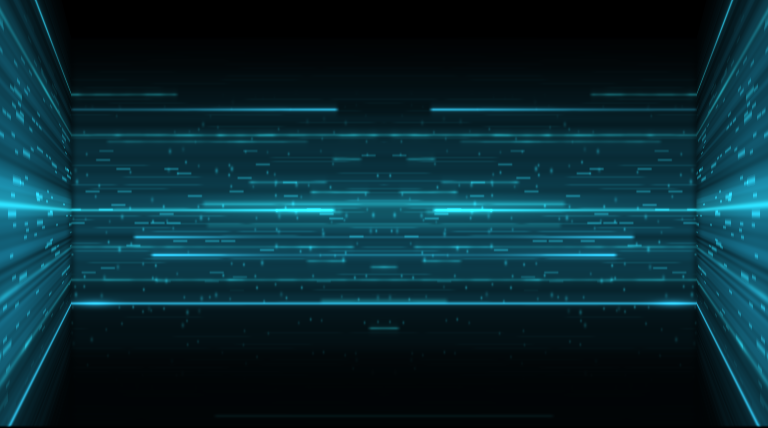
Write a Shadertoy shader that draws this background.

```glsl
// Mirrored dark teal hall with glowing horizontal light bars and receding side walls.

float hash(vec2 p) {
    p = fract(p * vec2(0.1031, 0.1137));
    p += dot(p, p.yx + 33.33);
    return fract((p.x + p.y) * p.x * 37.7);
}

float noise(float x) {
    float f = fract(x);
    return mix(hash(vec2(floor(x), 7.0)), hash(vec2(floor(x) + 1.0, 7.0)), f * f * (3.0 - 2.0 * f));
}

// One below the first value, zero above the second
float fall(float from, float to, float x) {
    return 1.0 - smoothstep(from, to, x);
}

float line(float y, float center, float width) {
    float d = (y - center) / width;
    return exp(-d * d);
}

float span(float x, float from, float to) {
    return smoothstep(from - 0.004, from + 0.004, x) * fall(to - 0.004, to + 0.004, x);
}

// Horizontal bar: thin core with a faint halo
float bar(vec2 p, float y, float from, float to) {
    return (line(p.y, y, 0.0036) + 0.18 * line(p.y, y, 0.013)) * span(p.x, from, to);
}

// Random short dashes on rows of a grid
float dashes(vec2 p, vec2 grid, float density) {
    vec2 q = p * grid;
    float row = floor(q.y);
    q.x += 9.0 * hash(vec2(row, 3.0));
    float pick = hash(vec2(floor(q.x), row));
    float inside = smoothstep(0.0, 0.12, fract(q.x)) * fall(0.88, 1.0, fract(q.x));
    return step(1.0 - density, pick) * inside * line(fract(q.y), 0.5, 0.3);
}

// Small upright specks scattered in cells
float specks(vec2 p, float scale, float density) {
    vec2 cell = floor(p * scale);
    vec2 spot = 0.25 + 0.5 * vec2(hash(cell + 17.0), hash(cell + 41.0));
    vec2 d = (fract(p * scale) - spot) / vec2(0.10, 0.16);
    return step(1.0 - density, hash(cell)) * exp(-dot(d, d)) * (0.3 + 0.7 * hash(cell + 71.0));
}

void mainImage(out vec4 fragColor, in vec2 fragCoord) {
    vec2 uv = fragCoord / iResolution.xy;
    float m = abs(uv.x - 0.5);
    float down = 1.0 - uv.y;

    // Fold the side walls: rows fan out beyond the corner
    float depth = max(m - 0.407, 0.0);
    float wall = smoothstep(0.405, 0.409, m);
    float fan = 1.0 + 17.0 * depth;
    vec2 p = vec2(m, 0.5 + (down - 0.5) / fan);
    float y = p.y;

    // Base light by height
    float glow = 0.5 * smoothstep(0.08, 0.34, y) + 0.5 * smoothstep(0.25, 0.48, y);
    glow *= 1.0 - 0.5 * smoothstep(0.60, 0.74, y);
    glow *= 1.0 - 0.9 * smoothstep(0.70, 0.90, y);
    glow *= 1.0 - 0.3 * smoothstep(0.707, 0.717, y);
    glow *= 0.82 + 0.36 * noise(y * 65.0);
    glow *= 1.0 + wall * (0.55 * smoothstep(0.0, 0.08, depth) + 0.5 * (noise(y * 190.0) - 0.5));
    glow *= 1.0 - 0.35 * line(m, 0.407, 0.005);
    vec3 color = vec3(0.003, 0.010, 0.014) * smoothstep(0.085, 0.095, y);
    color += vec3(0.040, 0.210, 0.262) * glow;

    // Wide soft bands in the middle
    float haze = 0.40 * line(y, 0.476, 0.007) * span(m, -1.0, 0.235);
    haze += 0.22 * line(y, 0.527, 0.006) * span(m, -1.0, 0.23);
    haze += 0.22 * line(y, 0.487, 0.035) * fall(0.05, 0.36, m);
    haze += 0.30 * line(y, 0.495, 0.007) * span(m, 0.055, 0.14);
    haze += 0.30 * line(y, 0.703, 0.006) * span(m, -1.0, 0.082);
    haze += 0.10 * line(y, 0.972, 0.004) * span(m, -1.0, 0.22);
    color += vec3(0.10, 0.52, 0.53) * haze;

    // Bars: height, start, end, strength
    vec4 bars[11] = vec4[11](
        vec4(0.221, 0.27, 1.0, 0.28), vec4(0.316, -1.0, 1.0, 0.38),
        vec4(0.331, 0.10, 0.36, 0.22), vec4(0.372, 0.03, 0.066, 0.4),
        vec4(0.426, 0.075, 0.175, 0.38), vec4(0.449, 0.02, 0.095, 0.38),
        vec4(0.577, 0.04, 1.0, 0.25), vec4(0.610, 0.05, 0.10, 0.25),
        vec4(0.624, -1.0, 0.017, 0.5), vec4(0.654, -1.0, 1.0, 0.36),
        vec4(0.767, -1.0, 0.019, 0.5));
    float light = bar(p, 0.491, 0.065, 1.0) * (0.60 + 0.3 * fall(0.10, 0.3, m));
    for (int i = 0; i < 11; i++) {
        float flicker = 0.65 + 0.9 * pow(noise(m * 75.0 + float(i) * 19.0), 3.0);
        light += bars[i].w * flicker * bar(p, bars[i].x, bars[i].y, bars[i].z);
    }
    color += vec3(0.12, 0.60, 0.63) * light;

    // Bluer bars that brighten toward one end
    float blue = bar(p, 0.256, 0.061, 0.407) * mix(0.85, 0.3, smoothstep(0.06, 0.35, m));
    blue += bar(p, 0.554, -1.0, 0.325) * mix(0.25, 0.8, smoothstep(0.15, 0.32, m));
    blue += bar(p, 0.596, -1.0, 0.302) * mix(0.2, 0.8, smoothstep(0.12, 0.30, m));
    blue += 0.75 * bar(p, 0.709, -1.0, 1.0) + 0.45 * line(y, 0.709, 0.010) * line(m, 0.376, 0.025);
    blue += wall * 0.5 * bar(p, 0.221, 0.40, 1.0) * smoothstep(0.0, 0.04, depth);
    color += vec3(0.14, 0.57, 0.69) * blue;

    // Dashes and specks on the back wall
    float midBand = smoothstep(0.30, 0.40, y) * fall(0.60, 0.70, y);
    float detail = 0.40 * dashes(p, vec2(48.0, 95.0), 0.06) * midBand;
    detail += 0.12 * dashes(p, vec2(9.0, 110.0), 0.25) * glow;
    vec2 square = vec2(m * iResolution.x / iResolution.y, down);
    float dust = smoothstep(0.2, 0.4, y) * fall(0.65, 0.92, y);
    detail += 0.50 * dust * (specks(square, 38.0, 0.22) + specks(square + 3.7, 27.0, 0.15));

    // Streaks and fragments on the side walls
    vec2 track = vec2(log(fan), y);
    float shards = 0.55 * dashes(track, vec2(11.0, 85.0), 0.10) + 0.45 * dashes(track, vec2(25.0, 130.0), 0.07);
    shards += 0.30 * line(y, 0.482, 0.022);
    detail = mix(detail, shards * smoothstep(0.24, 0.40, y) * fall(0.60, 0.72, y), wall);
    color += vec3(0.11, 0.55, 0.60) * detail;

    // Dark rim at the bottom
    fragColor = vec4(color * smoothstep(0.0, 0.008, uv.y), 1.0);
}
```
